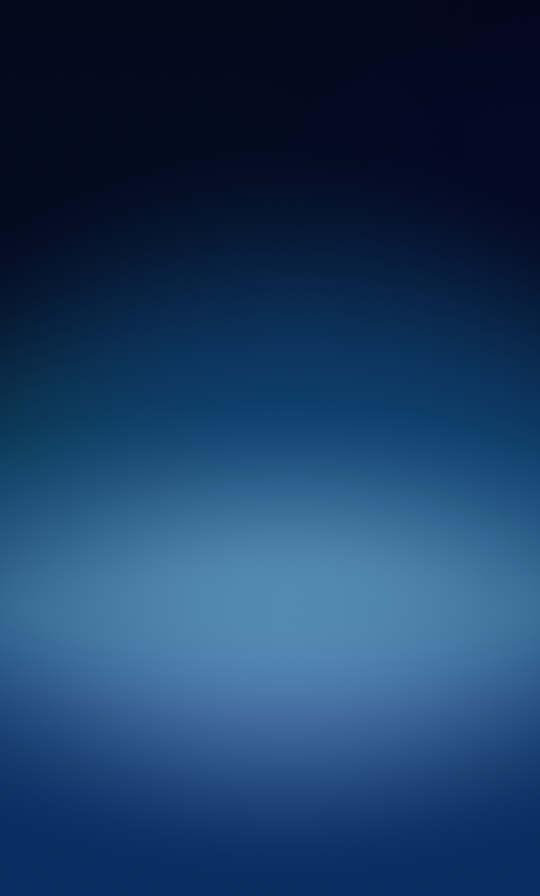
Give the GLSL for this background, as a Shadertoy shader.

```glsl
// Night-blue backdrop with an arched twilight and a wide, soft pale glow low down.

// Soft rise from 0 to 1 between two heights.
float rise(float low, float high, float height) {
    return smoothstep(low, high, height);
}

float hash(vec2 p) {
    return fract(sin(dot(p, vec2(127.1, 311.7))) * 43758.5);
}

// Dark sky above, mid blue at the horizon, navy at the foot.
vec3 skyColor(vec2 uv) {
    float side = uv.x - 0.55;
    float arch = uv.y + 0.32 * side * side;
    vec3 navy = vec3(0.04, 0.18, 0.38);
    vec3 horizon = vec3(0.055, 0.24, 0.42);
    vec3 night = vec3(0.012, 0.042, 0.125);
    vec3 color = mix(navy, horizon, rise(0.05, 0.50, uv.y));
    color = mix(color, night, rise(0.52, 0.86, arch));

    // Faint teal on the left flank, indigo on the upper right.
    float flank = exp(-pow((uv.y - 0.52) / 0.10, 2.0)) * (1.0 - rise(0.0, 0.45, uv.x));
    color += flank * vec3(0.0, 0.015, -0.03);
    color += rise(0.4, 1.0, uv.x) * rise(0.60, 0.80, uv.y) * vec3(0.002, -0.008, 0.015);
    return color * (1.0 - 0.15 * rise(0.86, 1.0, uv.y));
}

// Flattened oval of light whose upper and lower rims bend inward at the sides.
float glowAmount(vec2 uv) {
    float side = uv.x - 0.53;
    float bend = side * side;
    float lower = rise(0.01, 0.28, uv.y - 0.22 * bend);
    float upper = 1.0 - rise(0.34, 0.57, uv.y + 0.15 * bend);
    return lower * upper * exp(-1.8 * bend);
}

void mainImage(out vec4 fragColor, in vec2 fragCoord) {
    vec2 uv = fragCoord / iResolution.xy;

    // The glow shifts from violet-blue below to a cooler blue above.
    vec3 glowColor = mix(vec3(0.32, 0.48, 0.68), vec3(0.325, 0.54, 0.70), rise(0.16, 0.32, uv.y));
    vec3 color = mix(skyColor(uv), glowColor, glowAmount(uv));

    // Tiny dither against banding.
    color += (hash(fragCoord) - 0.5) / 255.0;
    fragColor = vec4(clamp(color, 0.0, 1.0), 1.0);
}
```
